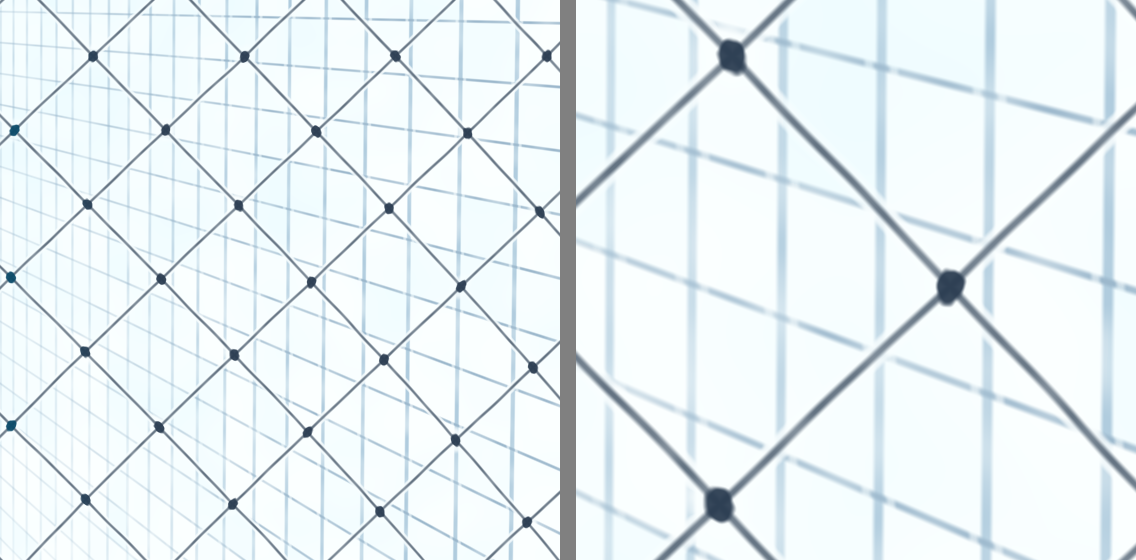
Left: the whole. Right: its middle third, enlarged.
Write a Shadertoy shader that draws this pattern.

```glsl
// A dark knotted diamond net in front of a pale wire grid on a bright ground.
// The net is a gently bent diagonal lattice with a knot at every crossing; the
// grid recedes to the left in perspective, and its wires fade with distance.

const vec3 GROUND = vec3(0.985, 1.0, 1.0);
const vec3 HAZE = vec3(0.90, 0.98, 1.0);
const vec3 UPRIGHT = vec3(0.69, 0.80, 0.87);
const vec3 CROSSBAR = vec3(0.61, 0.72, 0.80);
const vec3 THREAD = vec3(0.39, 0.45, 0.51);
const vec3 KNOT = vec3(0.17, 0.24, 0.32);
const vec3 KNOT_TEAL = vec3(0.04, 0.29, 0.41);

const vec2 NET_ORIGIN = vec2(0.1667, 0.1003);   // first knot, y downwards
const vec2 NET_STEP = vec2(0.1349, 0.1319);     // half a diamond
const float NET_SAG = 0.0078;                   // rows spread to the right
const float THREAD_HALF = 0.0022;
const float KNOT_RADIUS = 0.0092;

const float VANISH = 0.764;                     // distance left of the canvas
const float UPRIGHT_DENSITY = 26.6;
const float UPRIGHT_PHASE = 0.75;
const float LEAN = 0.014;
const vec2 BAR_START = vec2(0.0208, 0.0208);    // height at left, slope
const vec2 BAR_STEP = vec2(0.0553, 0.0586);     // spacing at left, growth
const float SOFTNESS = 0.0018;

float hash(vec2 p) {
    p = fract(p * vec2(0.1031, 0.1137));
    p += dot(p, p.yx + 33.33);
    return fract((p.x + p.y) * p.x * 7.31);
}

float gradientDot(vec2 cell, vec2 offset) {
    float angle = 6.2832 * hash(cell + 57.0);
    return dot(vec2(cos(angle), sin(angle)), offset);
}

float gradientNoise(vec2 p) {
    vec2 i = floor(p), f = fract(p);
    vec2 w = f * f * f * (f * (f * 6.0 - 15.0) + 10.0);
    vec2 e = vec2(1.0, 0.0);
    return mix(mix(gradientDot(i, f), gradientDot(i + e, f - e), w.x),
               mix(gradientDot(i + e.yx, f - e.yx), gradientDot(i + 1.0, f - 1.0), w.x), w.y);
}

float stroke(float d, float halfWidth) {
    float soft = max(SOFTNESS, 0.7 / iResolution.y);
    return 1.0 - smoothstep(halfWidth - soft, halfWidth + soft, d);
}

float toNearest(float x) { return x - floor(x + 0.5); }

// Lattice coordinates: knots lie where x and y are whole and their sum is even.
vec2 netCoords(vec2 p) {
    float row = (p.y - NET_ORIGIN.y) / (NET_STEP.y + NET_SAG * p.x * p.x);
    float start = NET_ORIGIN.x - 0.0065 * row + 0.00072 * row * row;
    return vec2((p.x - start) / (NET_STEP.x - 0.0001 * row * row), row);
}

vec3 wireGrid(vec2 p, float clearing) {
    // Signed distances to the nearest upright and crossbar.
    float x = p.x * (1.0 + LEAN * p.y) + VANISH;
    float column = UPRIGHT_PHASE - UPRIGHT_DENSITY / x;
    float barGap = BAR_STEP.x + BAR_STEP.y * p.x;
    float row = (p.y - BAR_START.x - BAR_START.y * p.x) / barGap;
    float dUpright = abs(toNearest(column)) * x * x / UPRIGHT_DENSITY;
    float slope = BAR_START.y + row * BAR_STEP.y;
    float dBar = abs(toNearest(row)) * barGap * inversesqrt(1.0 + slope * slope);

    // Hazy panes, strongest towards the upper left.
    float pane = hash(floor(vec2(column, row)) + 80.0);
    float haze = 0.35 * pane * pane + 0.35 * (1.0 - p.x) * (1.0 - p.y);
    haze += 0.25 * gradientNoise(p * 9.0);
    vec3 color = mix(GROUND, HAZE, clamp(haze, 0.0, 1.0));

    // Wires thin out and bleach to the left and towards the lower left.
    float wear = 0.85 + 0.55 * gradientNoise(p * 24.0);
    float fade = mix(0.55, 1.0, smoothstep(0.0, 0.6, p.x));
    fade *= 1.0 - 0.55 * p.y * (1.0 - smoothstep(0.1, 0.8, p.x));
    float strength = clamp(fade * wear, 0.0, 1.0) * clearing;
    float upright = stroke(dUpright, mix(0.0017, 0.0040, p.x));
    float bar = stroke(dBar, mix(0.0015, 0.0024, p.x));

    // Crossbars break up beside the uprights.
    float beside = stroke(abs(dUpright - 0.0075), 0.0025);
    bar *= 1.0 - 0.55 * beside * smoothstep(0.15, 0.5, p.x);
    color = mix(color, UPRIGHT, upright * strength);
    return mix(color, CROSSBAR, bar * strength);
}

void mainImage(out vec4 fragColor, in vec2 fragCoord) {
    vec2 p = fragCoord / iResolution.xy;
    p.y = 1.0 - p.y;

    // Distances to the two thread families and to the nearest knot.
    vec2 wobble = 0.0016 * vec2(gradientNoise(p * 13.0), gradientNoise(p * 13.0 + 40.0));
    vec2 net = netCoords(p + wobble);
    vec2 diagonal = 0.5 * vec2(net.x + net.y, net.x - net.y);
    vec2 id = floor(diagonal + 0.5);
    vec2 away = diagonal - id;
    float dThread = min(abs(away.x), abs(away.y)) * 1.414 * NET_STEP.x;
    vec2 k = vec2(away.x + away.y, away.x - away.y) * NET_STEP;

    // Each knot is a lumpy, slightly tilted bead.
    k.x += (hash(id + 20.0) - 0.5) * 0.7 * k.y;
    float lump = 0.0022 * gradientNoise(k * 130.0 + id * 7.3);
    float dKnot = length(k * vec2(1.08, 0.92)) + lump;

    // A bright rim clears the grid just around the net.
    float rim = max(stroke(dThread, 0.0065), 1.0 - smoothstep(0.013, 0.024, dKnot));
    vec3 color = wireGrid(p, 1.0 - 0.7 * rim);
    color = mix(color, GROUND, 0.4 * rim);

    float thread = stroke(dThread, THREAD_HALF) * (0.92 + 0.25 * gradientNoise(p * 45.0));
    color = mix(color, THREAD, clamp(thread, 0.0, 1.0));
    vec3 knotColor = mix(KNOT_TEAL, KNOT, smoothstep(0.02, 0.2, p.x));
    color = mix(color, knotColor, 0.95 * stroke(dKnot, KNOT_RADIUS));
    fragColor = vec4(color, 1.0);
}
```
